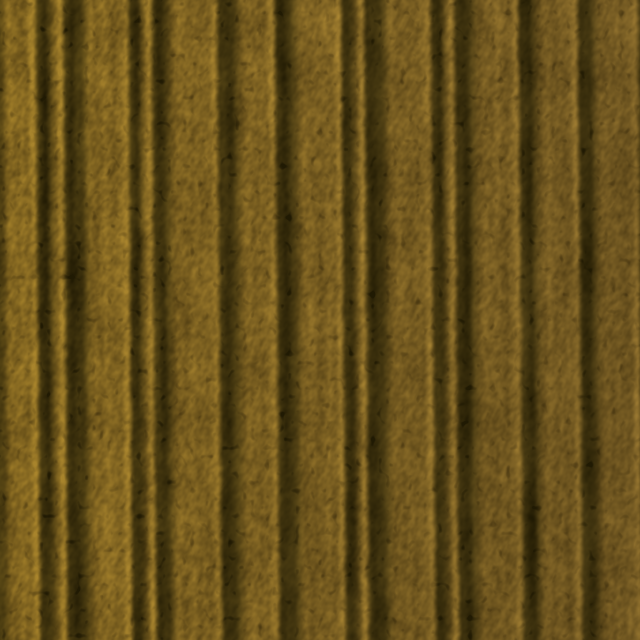
Give the GLSL for this texture, as a WebGL 1 fragment shader.

```glsl
precision highp float;
uniform vec2 u_resolution;

const vec3 DARK_OLIVE = vec3(0.195, 0.142, 0.030);
const vec3 PALE_GOLD = vec3(0.625, 0.490, 0.180);
const float WIDE_RIDGE = 0.097;
const float NARROW_RIDGE = 0.039;

float hash(float n) {
  return fract(sin(n * 12.9898 + 4.1) * 4375.85);
}

vec2 gradientAt(vec2 cell) {
  float angle = 6.2832 * fract(sin(dot(cell, vec2(127.1, 311.7))) * 4375.85);
  return vec2(cos(angle), sin(angle));
}

float gradientNoise(vec2 p) {
  vec2 i = floor(p);
  vec2 f = p - i;
  vec2 u = f * f * f * (f * (f * 6.0 - 15.0) + 10.0);
  vec2 e = vec2(1.0, 0.0);
  float a = dot(gradientAt(i), f);
  float b = dot(gradientAt(i + e.xy), f - e.xy);
  float c = dot(gradientAt(i + e.yx), f - e.yx);
  float d = dot(gradientAt(i + e.xx), f - e.xx);
  return mix(mix(a, b, u.x), mix(c, d, u.x), u.y);
}

float bell(float distance, float radius) {
  float q = distance / radius;
  return exp(-q * q);
}

// x: raised body, y: bright right lip, z: shadow cast beyond the lip
vec3 ridge(float x, float left, float right, float valley) {
  float rise = smoothstep(valley - 0.012, valley + 0.010, x - left);
  float fall = 1.0 - smoothstep(right - 0.004, right + 0.007, x);
  return vec3(rise * fall, bell(x - right + 0.004, 0.006), bell(x - right - 0.014, 0.011));
}

// Wide and narrow ridges in a repeating rhythm with uneven widths
vec3 corrugation(float x) {
  vec3 total = vec3(0.0);
  float left = -0.03;
  for (int i = 0; i < 16; i++) {
    float n = float(i);
    float beat = mod(n, 6.0);
    bool narrow = abs(beat - 2.0) > 0.5 && abs(beat - 2.0) < 1.5;
    float jitter = hash(n) - 0.5;
    float width = narrow ? NARROW_RIDGE + 0.010 * jitter : WIDE_RIDGE + 0.030 * jitter;
    float valley = narrow ? 0.62 * width : 0.036 + 0.014 * (hash(n + 31.0) - 0.5);
    total += ridge(x, left, left + width, valley);
    left += width;
  }
  return total;
}

void main() {
  vec2 uv = gl_FragCoord.xy / u_resolution.y;

  // Slight lean and wobble of the ridge lines
  float wobble = 0.0020 * gradientNoise(uv * vec2(9.0, 22.0))
               + 0.0016 * gradientNoise(uv * vec2(30.0, 75.0) + 7.0);
  float x = uv.x + 0.008 * (uv.y - 0.5) + wobble;
  vec3 relief = corrugation(x);

  // Slanted grain, soft blotches and lengthwise streaks
  vec2 slanted = vec2(uv.x - 0.5 * uv.y, 0.5 * uv.x + uv.y);
  float grain = gradientNoise(slanted * vec2(92.0, 52.0))
              + 0.6 * gradientNoise(slanted * vec2(150.0, 105.0) + 19.0);
  float blotch = gradientNoise(uv * vec2(20.0, 13.0) + 3.0);
  float streak = gradientNoise(vec2(x * 75.0, uv.y * 2.5) + 11.0);
  float pits = smoothstep(0.22, 0.60, gradientNoise(uv * vec2(85.0, 75.0) + 43.0));

  // Relief lit from the left
  float tone = 0.22 + 0.40 * relief.x + 0.22 * relief.y - 0.13 * relief.z;
  tone += grain * mix(0.10, 0.24, relief.x);
  tone += 0.16 * blotch + 0.17 * streak - 0.22 * pits;
  tone *= 1.17 - 0.28 * uv.x + 0.06 * (uv.y - 0.5);
  tone = clamp(tone, -0.12, 1.08);

  // Gold on the left, duller on the right, greenish in the valleys
  vec3 color = mix(DARK_OLIVE, PALE_GOLD, tone);
  color.r -= 0.018 * (1.0 - relief.x);
  color.b += 0.045 * (uv.x - 0.5) * clamp(tone, 0.0, 1.0);
  gl_FragColor = vec4(color, 1.0);
}
```
